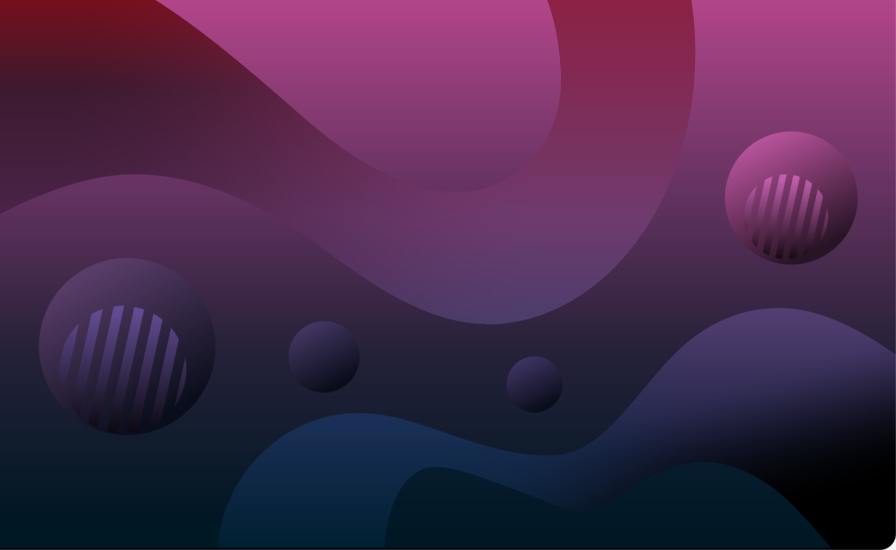
Give the GLSL for this background, as a Shadertoy shader.

```glsl
#define ASPECT 1.634
#define DEEP_SEA vec3(0.0, 0.09, 0.14)
#define NIGHT vec3(0.145, 0.13, 0.22)
#define PLUM vec3(0.40, 0.20, 0.38)
#define PINK vec3(0.70, 0.27, 0.54)
#define CRIMSON vec3(0.46, 0.06, 0.11)
#define VIOLET vec3(0.33, 0.245, 0.45)
#define BLUE vec3(0.11, 0.19, 0.35)
#define STRIPE_LEAN 0.22
#define STRIPE_PITCH 0.325
#define CORNER 0.03

float pixel;

float cover(float d) { return clamp(0.5 + d / pixel, 0.0, 1.0); }

float rise(float lo, float hi, float v) { return clamp((v - lo) / (hi - lo), 0.0, 1.0); }

// Extends a height curve with a cubic span; each knot is (x, height, slope)
float span(float x, float y, vec3 a, vec3 b) {
    float w = b.x - a.x, t = (x - a.x) / w, s = 1.0 - t;
    float h = a.y * s * s * (1.0 + 2.0 * t) + b.y * t * t * (3.0 - 2.0 * t)
            + w * t * s * (a.z * s - b.z * t);
    return x < a.x ? y : h;
}

float ellipse(vec2 p, vec2 centre, vec2 radii) {
    return (1.0 - length((p - centre) / radii)) * radii.y;
}

// Large ribbon: outer sweep and the hollow inside it
float outerSweep(vec2 p) {
    if (p.x > 0.887) return ellipse(p, vec2(0.887, 0.904), vec2(0.381, 0.494));
    float y = span(p.x, 0.611, vec3(0.0, 0.611, 0.5), vec3(0.245, 0.683, 0.0));
    y = span(p.x, y, vec3(0.245, 0.683, 0.0), vec3(0.596, 0.543, -0.75));
    y = span(p.x, y, vec3(0.596, 0.543, -0.75), vec3(0.887, 0.411, 0.0));
    return p.y - y;
}

float innerHollow(vec2 p) {
    float ry = p.y > 0.851 ? 0.298 : 0.200;
    if (p.x > 0.836) return ellipse(p, vec2(0.836, 0.851), vec2(0.187, ry));
    float y = span(p.x, 2.0, vec3(0.28, 1.002, -0.62), vec3(0.553, 0.787, -0.87));
    y = span(p.x, y, vec3(0.553, 0.787, -0.87), vec3(0.836, 0.651, 0.0));
    return p.y - y;
}

// Two hills along the bottom
float backHill(vec2 p) {
    if (p.x < 0.655) return ellipse(p, vec2(0.655, -0.021), vec2(0.26, 0.27));
    float y = span(p.x, 0.249, vec3(0.655, 0.249, 0.0), vec3(0.851, 0.200, -0.33));
    y = span(p.x, y, vec3(0.851, 0.200, -0.33), vec3(1.0, 0.172, 0.0));
    y = span(p.x, y, vec3(1.0, 0.172, 0.0), vec3(1.096, 0.209, 0.85));
    y = span(p.x, y, vec3(1.096, 0.209, 0.85), vec3(1.255, 0.379, 0.8));
    y = span(p.x, y, vec3(1.255, 0.379, 0.8), vec3(1.421, 0.440, 0.0));
    y = span(p.x, y, vec3(1.421, 0.440, 0.0), vec3(1.634, 0.355, -0.7));
    return y - p.y;
}

float frontHill(vec2 p) {
    if (p.x < 0.791) return ellipse(p, vec2(0.791, 0.0), vec2(0.089, 0.151));
    float y = span(p.x, 0.151, vec3(0.791, 0.151, 0.0), vec3(0.936, 0.111, -0.33));
    y = span(p.x, y, vec3(0.936, 0.111, -0.33), vec3(1.064, 0.072, 0.0));
    y = span(p.x, y, vec3(1.064, 0.072, 0.0), vec3(1.128, 0.098, 0.7));
    y = span(p.x, y, vec3(1.128, 0.098, 0.7), vec3(1.285, 0.160, 0.0));
    y = span(p.x, y, vec3(1.285, 0.160, 0.0), vec3(1.404, 0.117, -0.7));
    y = span(p.x, y, vec3(1.404, 0.117, -0.7), vec3(1.519, 0.0, -1.15));
    return y - p.y;
}

vec3 skyColour(float y) {
    vec3 c = mix(DEEP_SEA, NIGHT, rise(0.05, 0.36, y));
    c = mix(c, PLUM, rise(0.36, 0.66, y));
    return mix(c, PINK, rise(0.66, 1.0, y));
}

vec3 ribbonColour(vec2 p) {
    vec3 left = mix(vec3(0.29, 0.14, 0.28), vec3(0.24, 0.10, 0.18), rise(0.62, 0.85, p.y));
    left = mix(left, CRIMSON, rise(0.84, 1.0, p.y));
    vec3 right = mix(vec3(0.29, 0.24, 0.42), vec3(0.43, 0.23, 0.43), rise(0.41, 0.60, p.y));
    right = mix(right, vec3(0.55, 0.13, 0.27), rise(0.60, 1.0, p.y));
    return mix(left, right, smoothstep(0.1, 1.0, p.x));
}

vec3 hillColour(vec2 p) {
    vec3 left = mix(vec3(0.0, 0.12, 0.19), BLUE, rise(0.0, 0.25, p.y));
    vec3 right = mix(vec3(0.10, 0.13, 0.25), VIOLET, rise(0.17, 0.44, p.y));
    right *= smoothstep(0.02, 0.3, p.y - 0.3 * (p.x - 1.28));
    return mix(left, right, smoothstep(0.8, 1.3, p.x));
}

// Shaded ball, lit from the upper left
vec3 ball(vec3 base, vec2 p, vec2 centre, float r, vec3 lit, vec3 dark) {
    vec2 q = (p - centre) / r;
    float light = rise(-0.85, 0.95, dot(q, vec2(-0.45, 0.89)));
    return mix(base, mix(dark, lit, light), cover((1.0 - length(q)) * r));
}

// Disc of slanted stripes fading downward
vec3 stripes(vec3 base, vec2 p, vec2 centre, float r, vec3 tint) {
    vec2 q = (p - centre) / r;
    float phase = fract((q.x - STRIPE_LEAN * q.y) / STRIPE_PITCH + 0.36);
    float bar = cover((0.25 - abs(phase - 0.5)) * STRIPE_PITCH * r);
    vec3 c = mix(tint * 0.13, tint, rise(-0.95, 0.9, q.y));
    return mix(base, c, bar * cover((1.0 - length(q)) * r));
}

void mainImage(out vec4 fragColor, in vec2 fragCoord) {
    vec2 p = fragCoord / iResolution.xy * vec2(ASPECT, 1.0);
    pixel = 1.3 / iResolution.y;

    // Sky and ribbon
    vec3 c = skyColour(p.y);
    c = mix(c, ribbonColour(p), cover(outerSweep(p)) * (1.0 - cover(innerHollow(p))));

    // Hills
    c = mix(c, hillColour(p), cover(backHill(p)));
    c = mix(c, mix(DEEP_SEA, vec3(0.03, 0.11, 0.18), rise(0.02, 0.17, p.y)), cover(frontHill(p)));

    // Balls
    vec3 shade = vec3(0.04, 0.055, 0.11);
    c = ball(c, p, vec2(0.232, 0.370), 0.161, vec3(0.35, 0.24, 0.41), shade);
    c = stripes(c, p, vec2(0.224, 0.328), 0.116, vec3(0.38, 0.30, 0.57));
    c = ball(c, p, vec2(1.443, 0.640), 0.121, vec3(0.71, 0.32, 0.60), vec3(0.16, 0.08, 0.15));
    c = stripes(c, p, vec2(1.433, 0.606), 0.077, vec3(0.76, 0.37, 0.68));
    c = ball(c, p, vec2(0.591, 0.351), 0.065, vec3(0.26, 0.21, 0.38), shade);
    c = ball(c, p, vec2(0.975, 0.301), 0.051, vec3(0.24, 0.20, 0.38), shade);

    // Dark base line and rounded corner
    c *= 1.0 - 0.8 * cover(0.004 - p.y);
    vec2 k = max(vec2(p.x - ASPECT, -p.y) + CORNER, 0.0);
    c = mix(c, vec3(0.96), cover(length(k) - CORNER));
    fragColor = vec4(c, 1.0);
}
```
